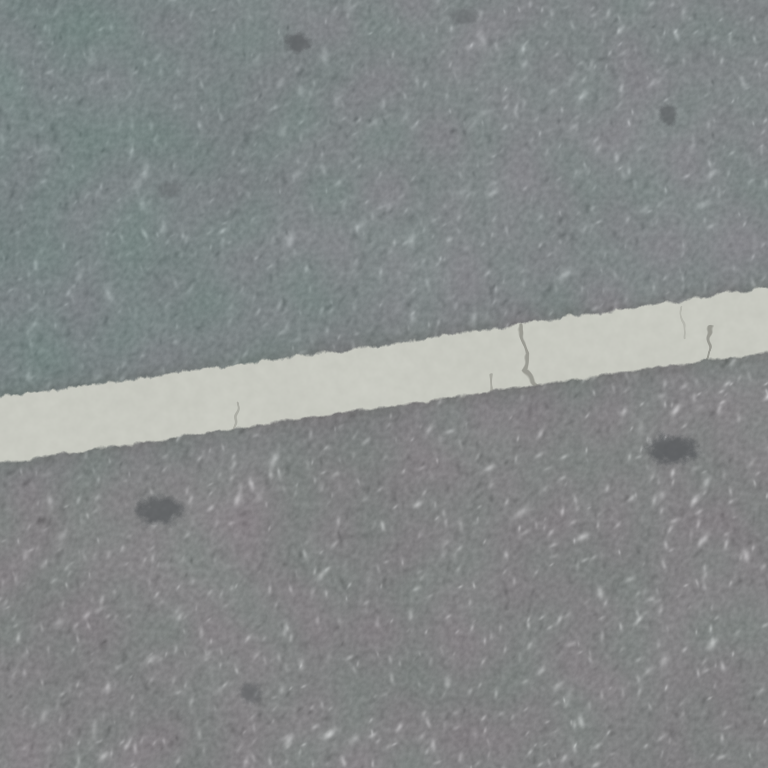
Reproduce this texture procedurally as a WebGL 1 fragment shader.

```glsl
precision highp float;
uniform vec2 u_resolution;

vec2 hash2(vec2 p) {
  vec3 q = fract(p.xyx * vec3(0.1031, 0.1030, 0.0973));
  q += dot(q, q.yzx + 33.33);
  return fract((q.xx + q.yz) * q.zy);
}

float gradientDot(vec2 cell, vec2 offset) {
  float angle = 6.2832 * hash2(cell).x;
  return dot(vec2(cos(angle), sin(angle)), offset);
}

float gradientNoise(vec2 p) {
  vec2 i = floor(p);
  vec2 f = p - i;
  vec2 w = f * f * f * (f * (f * 6.0 - 15.0) + 10.0);
  vec2 e = vec2(1.0, 0.0);
  float low = mix(gradientDot(i, f), gradientDot(i + e, f - e), w.x);
  float high = mix(gradientDot(i + e.yx, f - e.yx), gradientDot(i + 1.0, f - 1.0), w.x);
  return 1.4 * mix(low, high, w.y);
}

float fbm(vec2 p) {
  float sum = 0.0;
  float amplitude = 0.5;
  for (int i = 0; i < 4; i++) {
    sum += amplitude * gradientNoise(p);
    p = mat2(0.8, 0.6, -0.6, 0.8) * p * 2.03 + 17.3;
    amplitude *= 0.55;
  }
  return sum;
}

mat2 rotation(float a) {
  return mat2(cos(a), sin(a), -sin(a), cos(a));
}

// Short slanted flecks, one at most per cell
float flecks(vec2 uv, float cells, float density, float seed) {
  vec2 p = uv * cells;
  float sum = 0.0;
  for (int y = -1; y <= 1; y++) {
    for (int x = -1; x <= 1; x++) {
      vec2 cell = floor(p) + vec2(float(x), float(y));
      vec2 place = hash2(cell + seed);
      vec2 kind = hash2(cell + seed + 71.7);
      vec2 d = rotation(-0.4 - 1.5 * kind.y) * (p - cell - place);
      float size = mix(0.13, 0.26, place.y);
      d /= size * vec2(1.7, 0.8);
      sum += step(kind.x, density) * exp(-dot(d, d)) * (0.35 + 0.65 * place.x);
    }
  }
  return sum;
}

float stain(vec2 uv, vec2 centre, vec2 radius) {
  vec2 d = (uv - centre) / radius;
  float ragged = 0.45 * fbm(uv * 75.0);
  return 1.0 - smoothstep(0.5, 1.15, length(d) + ragged);
}

float crack(vec2 p, vec2 a, vec2 b, float width) {
  vec2 ab = b - a;
  float t = clamp(dot(p - a, ab) / dot(ab, ab), 0.0, 1.0);
  return 1.0 - smoothstep(width * 0.3, width, length(p - a - ab * t));
}

vec3 asphalt(vec2 uv, float below) {
  vec3 cool = mix(vec3(0.475, 0.518, 0.518), vec3(0.505, 0.525, 0.53), smoothstep(0.0, 0.65, uv.x));
  vec3 colour = mix(cool, vec3(0.508, 0.510, 0.512), below);
  colour += 0.030 * fbm(uv * 5.0 + 3.1);
  colour += vec3(0.018, -0.004, 0.008) * gradientNoise(uv * 14.0);

  // Fine grain with a diagonal lean
  vec2 leaning = rotation(0.6) * uv;
  float grain = fbm(leaning * vec2(115.0, 72.0)) + 0.6 * gradientNoise(uv * 150.0 + 9.0);
  colour += 0.052 * grain;

  float wear = 0.55 + 0.3 * below + 0.25 * uv.x;
  colour += 0.15 * wear * flecks(uv, 68.0, 0.26, 5.0);
  colour += 0.20 * wear * flecks(uv, 42.0, 0.09, 43.0);
  colour -= 0.065 * flecks(uv, 56.0, 0.22, 91.0);
  return colour;
}

float cracks(vec2 uv) {
  vec2 p = uv + 0.005 * vec2(gradientNoise(uv * 65.0), 0.0);
  float c = crack(p, vec2(0.676, 0.577), vec2(0.686, 0.540), 0.0030);
  c = max(c, crack(p, vec2(0.686, 0.540), vec2(0.684, 0.518), 0.0030));
  c = max(c, crack(p, vec2(0.684, 0.518), vec2(0.703, 0.494), 0.0035));
  c = max(c, crack(p, vec2(0.924, 0.575), vec2(0.922, 0.530), 0.0028));
  c = max(c, 0.7 * crack(p, vec2(0.638, 0.512), vec2(0.642, 0.488), 0.0030));
  c = max(c, 0.6 * crack(p, vec2(0.310, 0.475), vec2(0.305, 0.440), 0.0030));
  return max(c, 0.4 * crack(p, vec2(0.885, 0.600), vec2(0.893, 0.560), 0.0025));
}

void main() {
  vec2 uv = gl_FragCoord.xy / u_resolution;

  // Painted stripe with a ragged upper rim and a cleaner lower one
  float top = 0.483 + 0.134 * uv.x + 0.009 * uv.x * uv.x - uv.y;
  float bottom = uv.y - 0.397 - 0.145 * uv.x;
  top += 0.008 * fbm(uv * vec2(48.0, 30.0));
  bottom += 0.006 * fbm(uv * vec2(44.0, 34.0) + 31.0);
  float inside = min(top, bottom);
  float paintMask = smoothstep(-0.002, 0.0025, inside);

  vec3 colour = asphalt(uv, smoothstep(0.08, -0.08, bottom));
  colour -= vec3(0.035, 0.045, 0.05) * exp(-abs(inside) * 75.0);

  // Dark stains
  float dark = stain(uv, vec2(0.875, 0.415), vec2(0.037, 0.022));
  dark = max(dark, 0.9 * stain(uv, vec2(0.207, 0.335), vec2(0.035, 0.021)));
  dark = max(dark, 0.85 * stain(uv, vec2(0.387, 0.944), vec2(0.018, 0.015)));
  dark = max(dark, 0.7 * stain(uv, vec2(0.870, 0.850), vec2(0.014, 0.015)));
  dark = max(dark, 0.7 * stain(uv, vec2(0.326, 0.098), vec2(0.016, 0.015)));
  dark = max(dark, 0.45 * stain(uv, vec2(0.605, 0.978), vec2(0.021, 0.013)));
  dark = max(dark, 0.4 * stain(uv, vec2(0.220, 0.753), vec2(0.018, 0.012)));
  colour = mix(colour, vec3(0.345, 0.355, 0.365), 0.8 * dark);

  vec3 paint = vec3(0.782, 0.788, 0.755) + 0.022 * fbm(uv * 60.0) + 0.012 * fbm(uv * 9.0);
  paint = mix(paint, vec3(0.54, 0.54, 0.51), 0.75 * cracks(uv));
  gl_FragColor = vec4(mix(colour, paint, paintMask), 1.0);
}
```
